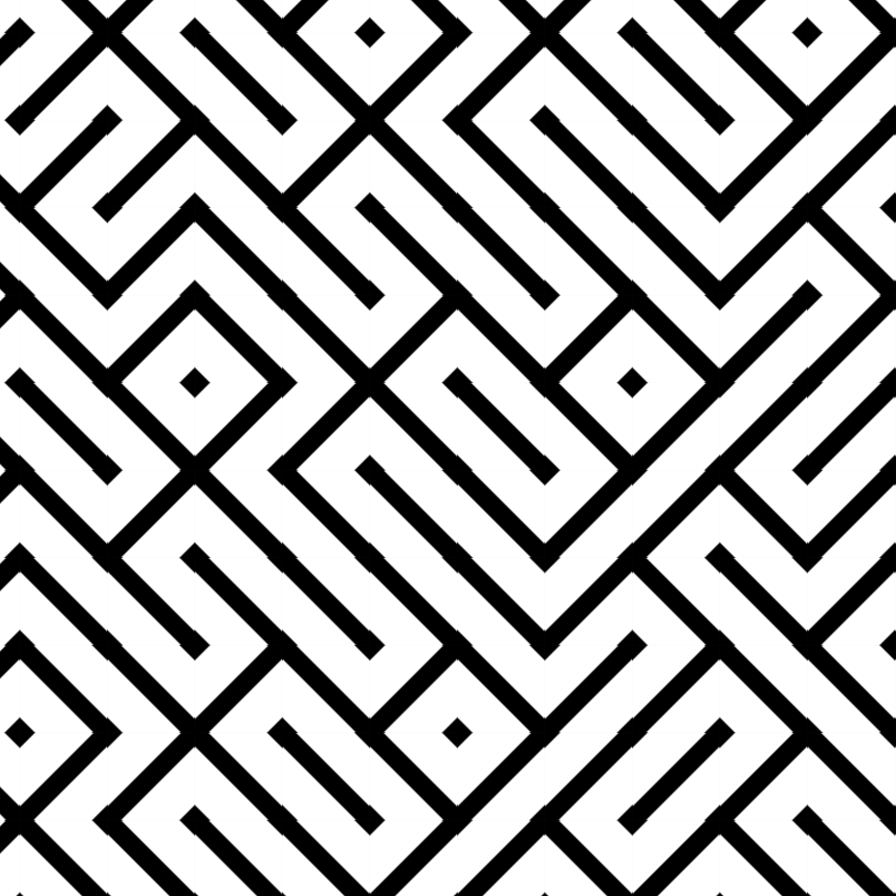
This pattern is drawn by a three.js fragment shader. Its source:

```glsl
#define CELL 0.09766
#define ORIGIN vec2(0.0221, 0.0846)
#define HALF_STROKE 0.110
#define NODE_RADIUS 0.174
#define SOFTNESS 0.014
#define SLASH_SHARE 0.38
#define BAND_ROWS 4.0
#define BAND_SHIFT 2.0
#define SEAM_STRENGTH 0.015
#define SEED 17.0

varying vec2 vUv;

const vec3 PAPER = vec3(1.0);
const vec3 INK = vec3(0.0);
const float DIAGONAL = 0.70711;

float hash(vec2 p) {
  vec3 q = fract(vec3(p.xyx) * 0.1031);
  q += dot(q, q.yzx + 33.33);
  return fract((q.x + q.y) * q.z);
}

// Random tilt of a cell; bands of rows repeat with a sideways shift
bool leansRight(vec2 cell) {
  float band = floor((cell.y + 0.5) / BAND_ROWS);
  vec2 key = vec2(cell.x - BAND_SHIFT * band, cell.y - BAND_ROWS * band);
  return hash(key + SEED) < SLASH_SHARE;
}

// Distance to the diagonal stroke that crosses the cell
float strokeDistance(vec2 p, bool rising) {
  float offset = rising ? p.x - p.y : p.x + p.y - 1.0;
  return abs(offset) * DIAGONAL - HALF_STROKE;
}

// Distance to the diamond on the nearest cell corner
float nodeDistance(vec2 toCorner) {
  return (toCorner.x + toCorner.y - NODE_RADIUS) * DIAGONAL;
}

void main() {
  vec2 grid = (vUv - ORIGIN) / CELL;
  vec2 cell = floor(grid);
  vec2 local = grid - cell;
  vec2 toCorner = 0.5 - abs(local - 0.5);

  float d = min(strokeDistance(local, leansRight(cell)), nodeDistance(toCorner));
  float ink = 1.0 - smoothstep(-SOFTNESS, SOFTNESS, d);
  vec3 color = mix(PAPER, INK, ink);

  // Hairline seams between the cells
  float seam = 1.0 - smoothstep(0.0, SOFTNESS, min(toCorner.x, toCorner.y));
  color = mix(color, vec3(0.5), SEAM_STRENGTH * seam);

  gl_FragColor = vec4(color, 1.0);
}
```
